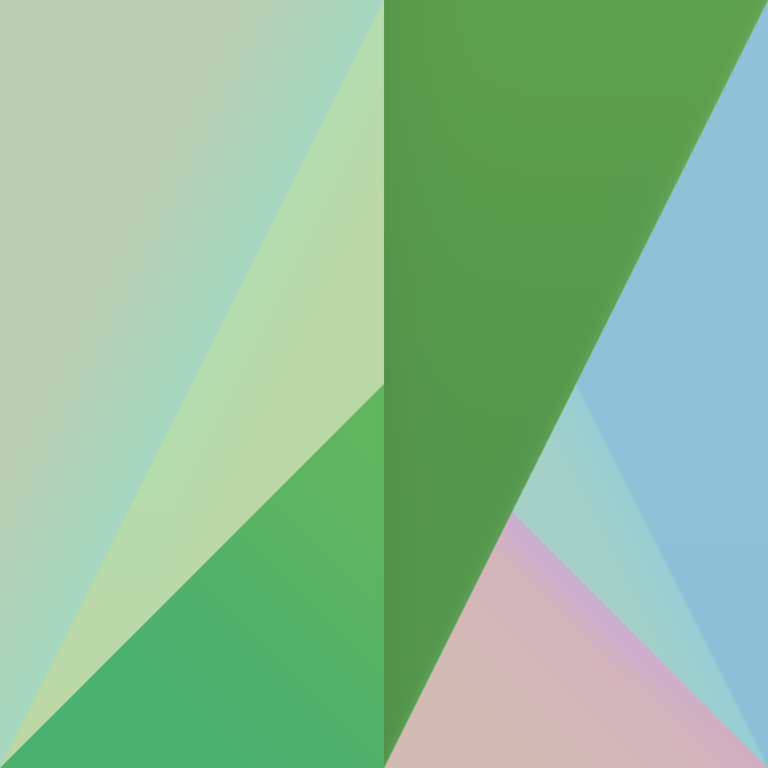
Give the GLSL for this background, as a three.js fragment shader.

```glsl
// Flat folded-paper triangles in greens, blue and pink with soft gradients along the folds.
varying vec2 vUv;

#define EDGE 0.0009         // half width of the smoothed edges
#define MINT_REACH 0.19     // width of the mint glow on the left sheet
#define LIME_REACH 0.13     // width of the cool band on the lime sheet
#define AQUA_REACH 0.085    // width of the aqua band beside the blue sheet
#define LILAC_REACH 0.065   // width of the lilac band on the pink sheet
#define FOLD_SHADE 0.035    // falloff of the shade at the centre fold
#define RIM_WIDTH 0.006     // falloff of the light rim on the dark sheet

// Signed distance to a line through a point, positive above it.
float above(vec2 p, vec2 origin, float slope) {
  vec2 q = p - origin;
  return (q.y - slope * q.x) / sqrt(1.0 + slope * slope);
}

// Smooth coverage of the positive side of an edge.
float cover(float d) {
  return smoothstep(-EDGE, EDGE, d);
}

// Left half: pale sheet, lime wedge and green triangle.
vec3 leftHalf(vec2 p) {
  float steep = above(p, vec2(0.0), 2.0);
  float diagonal = above(p, vec2(0.0), 1.0);

  vec3 mint = vec3(0.655, 0.845, 0.745);
  vec3 sage = vec3(0.730, 0.812, 0.702);
  vec3 pale = mix(mint, sage, smoothstep(0.0, MINT_REACH, steep));

  vec3 coolLime = vec3(0.710, 0.862, 0.682);
  vec3 warmLime = vec3(0.733, 0.845, 0.652);
  float warmth = smoothstep(0.0, LIME_REACH, -steep);
  warmth = max(warmth, 1.0 - smoothstep(0.05, 0.5, p.y));
  vec3 lime = mix(coolLime, warmLime, warmth);

  vec3 emerald = vec3(0.298, 0.690, 0.432);
  vec3 leaf = vec3(0.375, 0.708, 0.374);
  vec3 green = mix(emerald, leaf, smoothstep(0.3, 0.9, p.x + p.y));

  vec3 color = mix(green, lime, cover(diagonal));
  return mix(color, pale, cover(steep));
}

// Right half: dark green sheet over blue, aqua and pink triangles.
vec3 rightHalf(vec2 p) {
  float sheet = above(p, vec2(0.5, 0.0), 2.0);
  float blueSide = above(p, vec2(1.0, 0.0), -2.0);
  float pinkSide = -above(p, vec2(1.0, 0.0), -1.0);

  vec3 blue = mix(vec3(0.548, 0.752, 0.838), vec3(0.562, 0.762, 0.846), p.y);

  vec3 aqua = vec3(0.595, 0.805, 0.822);
  vec3 seafoam = vec3(0.642, 0.812, 0.778);
  vec3 teal = mix(aqua, seafoam, smoothstep(0.0, AQUA_REACH, -blueSide));

  vec3 lilac = mix(vec3(0.820, 0.685, 0.755), vec3(0.800, 0.680, 0.815),
                   smoothstep(0.0, 0.2, p.y));
  vec3 rose = vec3(0.826, 0.703, 0.732);
  vec3 beige = vec3(0.815, 0.735, 0.700);
  vec3 pink = mix(lilac, rose, smoothstep(0.0, LILAC_REACH, pinkSide));
  pink = mix(pink, beige, smoothstep(0.03, 0.26, pinkSide));

  vec3 forest = vec3(0.332, 0.594, 0.300);
  vec3 grass = vec3(0.358, 0.620, 0.300);
  vec3 dark = mix(forest, grass, smoothstep(0.3, 1.0, p.y));
  dark *= 1.0 - 0.05 * exp(-max(p.x - 0.5, 0.0) / FOLD_SHADE);
  dark += 0.045 * exp(-max(sheet, 0.0) / RIM_WIDTH);

  vec3 color = mix(teal, blue, cover(blueSide));
  color = mix(color, pink, cover(pinkSide));
  return mix(color, dark, cover(sheet));
}

void main() {
  vec3 color = mix(leftHalf(vUv), rightHalf(vUv), cover(vUv.x - 0.5));
  gl_FragColor = vec4(color, 1.0);
}
```
